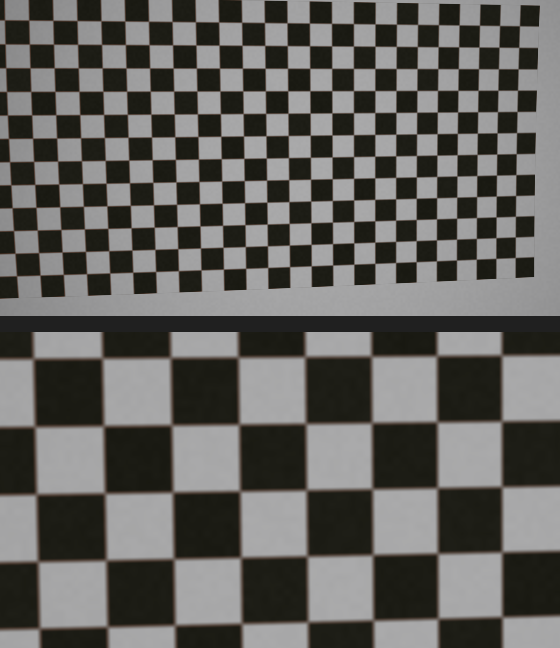
Top, the full canvas; bottom, a detail of the centre.
Give the GLSL for this pattern, as a Shadertoy shader.

```glsl
// A printed checkerboard seen at a slight angle through a curved lens.
// A smooth polynomial warp turns canvas points into board cells; soft ink,
// warm edge fringes, uneven light and faint mottling finish the surface.

const float BOARD_ROWS = 13.0;
const float EDGE_SOFTNESS = 0.055;   // in cells
const vec3 INK = vec3(0.108, 0.108, 0.080);
const vec3 PAPER = vec3(0.662, 0.662, 0.665);
const vec3 FRINGE = vec3(0.030, -0.018, -0.033);

// Sine-free hash
float hash21(vec2 p) {
    vec3 q = fract(vec3(p.xyx) * 0.1031);
    q += dot(q, q.yzx + 33.33);
    return fract((q.x + q.y) * q.z);
}

float valueNoise(vec2 p) {
    vec2 cell = floor(p);
    vec2 f = fract(p);
    f = f * f * (3.0 - 2.0 * f);
    float low = mix(hash21(cell), hash21(cell + vec2(1, 0)), f.x);
    float high = mix(hash21(cell + vec2(0, 1)), hash21(cell + vec2(1, 1)), f.x);
    return mix(low, high, f.y);
}

// Perspective and lens bend: board has its lower right corner at (0, 0)
vec2 canvasToBoard(vec2 p) {
    float x = p.x, y = p.y;
    float column = -12.405 + 0.165 * y
        + x * (14.26 - 0.57 * y + x * (1.07 - 0.6 * y * y + 0.3 * x));
    float row = 6.013 - x * (0.23 + 0.04 * x)
        + y * (14.27 + x * (0.92 + 0.17 * x) - 0.55 * y);
    return vec2(column, row);
}

// Square wave of period two, from -1 to 1, with softened steps
vec2 softSquareWave(vec2 t, vec2 softness) {
    vec2 signedDistance = 0.5 - abs(mod(t - 0.5, 2.0) - 1.0);
    vec2 ramp = smoothstep(-softness, softness, signedDistance);
    return 2.0 * ramp - 1.0;
}

// Ink coverage of the checks, cut off at the right, lower and upper borders
float checkerInk(vec2 board, vec2 softness) {
    vec2 wave = softSquareWave(board, softness);
    float checks = 0.5 - 0.5 * wave.x * wave.y;
    float rowDepth = min(board.y, BOARD_ROWS - board.y);
    float inside = smoothstep(0.0, softness.x, -board.x)
                 * smoothstep(0.0, softness.y, rowDepth);
    return checks * inside;
}

// Light falls off away from a spot right of the middle
float roomLight(vec2 p) {
    vec2 offset = p - vec2(0.10, -0.03);
    return 1.0 - 0.165 * dot(offset, offset);
}

void mainImage(out vec4 fragColor, in vec2 fragCoord) {
    vec2 p = (fragCoord - 0.5 * iResolution.xy) / iResolution.y;
    vec2 board = canvasToBoard(p);
    vec2 softness = max(vec2(EDGE_SOFTNESS), fwidth(board));
    float ink = checkerInk(board, softness);

    // Slight tone changes from check to check
    float checkTone = 0.012 * (hash21(floor(board) + 50.0) - 0.5);
    vec3 paper = PAPER * roomLight(p);
    vec3 color = mix(paper, INK + checkTone, ink);

    // Warm fringe on the dark side of edges, stronger to the left
    float fringe = 6.75 * ink * ink * (1.0 - ink);
    color += FRINGE * fringe * (1.0 - 0.5 * p.x);

    // Fine mottling
    color += 0.014 * (valueNoise(p * 130.0 + 200.0) - 0.5);
    fragColor = vec4(color, 1.0);
}
```
